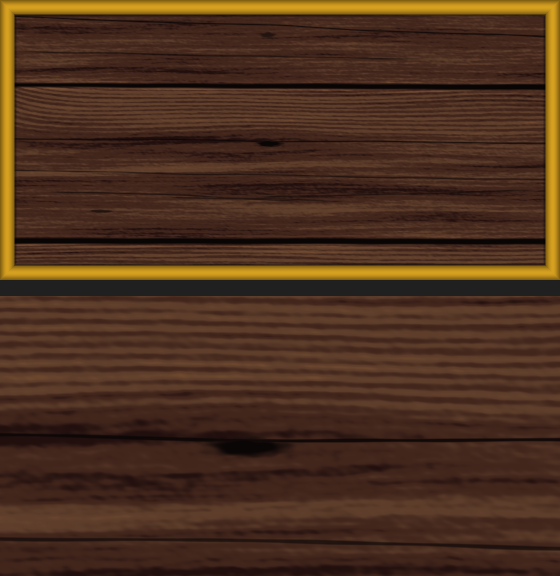
Top, the full canvas; bottom, a detail of the centre.
Give the GLSL for this texture, as a Shadertoy shader.

```glsl
vec2 hashGradient(vec2 cell) {
    vec2 h = vec2(dot(cell, vec2(127.1, 311.7)), dot(cell, vec2(269.5, 183.3)));
    return 2.0 * fract(sin(h) * 43758.5) - 1.0;
}

float gradientNoise(vec2 p) {
    vec2 i = floor(p), f = fract(p);
    vec2 u = f * f * f * (f * (f * 6.0 - 15.0) + 10.0);
    vec2 e = vec2(0.0, 1.0);
    return mix(
        mix(dot(hashGradient(i), f), dot(hashGradient(i + e.yx), f - e.yx), u.x),
        mix(dot(hashGradient(i + e.xy), f - e.xy), dot(hashGradient(i + e.yy), f - e.yy), u.x),
        u.y);
}

// Soft bump around a centre line
float band(float y, float centre, float width) {
    float d = (y - centre) / width;
    return exp(-d * d);
}

// Dark ragged ellipse, size gives its half extents
float knot(vec2 p, vec2 centre, vec2 size) {
    float ragged = 0.5 * gradientNoise(p * vec2(45.0, 110.0));
    return 1.0 - smoothstep(0.5, 1.2, length((p - centre) / size) + ragged);
}

vec3 woodColor(vec2 p, float plank) {
    // Grain bends gently, fans out at the left and parts around the knot
    vec2 q = p - vec2(0.96, 0.487);
    float middle = 1.0 - abs(plank - 1.0);
    float y = p.y + 0.022 * gradientNoise(vec2(p.x * 1.4, p.y * 6.0 + plank * 17.0));
    y -= 0.06 * middle * exp(-7.0 * p.x) * smoothstep(0.45, 0.65, p.y);
    y -= 0.4 * q.y * exp(-dot(q * vec2(5.0, 22.0), q * vec2(5.0, 22.0)));

    // Broad bands, narrow streaks and short fibres
    float bands = gradientNoise(vec2(p.x * 0.8 + plank * 9.0, y * 17.0));
    float streaks = gradientNoise(vec2(p.x * 2.2, y * 58.0 + 5.0));
    float fibres = gradientNoise(vec2(p.x * 22.0, y * 150.0));
    float pores = gradientNoise(vec2(p.x * 75.0 + p.y * 60.0, p.y * 120.0));

    // Regular growth rings, strongest in the pale straight grain
    float pale = smoothstep(0.49, 0.56, y) * middle + 1.0 - step(0.5, plank);
    float rings = sin(6.2832 * y / 0.0155 + 1.5 * streaks);

    float tone = 0.58 + 0.75 * bands * (1.0 - 0.5 * pale) + 0.5 * streaks;
    tone += 0.28 * fibres + 0.2 * pores + rings * mix(0.08, 0.25, pale) + 0.13 * pale;
    tone += 0.4 * band(y, 0.385 + 0.027 * p.x, 0.011);
    tone -= 0.3 * band(y, 0.355 + 0.03 * p.x, 0.013);
    tone -= 0.18 * band(y, 0.3, 0.07);
    tone -= 0.22 * band(y, 0.89, 0.035);

    vec3 color = mix(vec3(0.13, 0.06, 0.055), vec3(0.26, 0.15, 0.11), smoothstep(0.0, 0.45, tone));
    color = mix(color, vec3(0.37, 0.245, 0.17), smoothstep(0.45, 0.95, tone));
    return mix(color, vec3(0.47, 0.31, 0.19), smoothstep(0.95, 1.5, tone));
}

// Cracks: start x, end x, height at start, height at end
const vec4 CRACKS[7] = vec4[7](
    vec4(0.05, 1.95, 0.507, 0.487), vec4(0.05, 1.95, 0.943, 0.868),
    vec4(0.05, 1.60, 0.815, 0.787), vec4(0.10, 1.95, 0.390, 0.355),
    vec4(0.15, 1.25, 0.318, 0.280), vec4(0.60, 1.10, 0.296, 0.284),
    vec4(0.90, 1.95, 0.292, 0.322));

float crackShade(vec2 p, float px) {
    float shade = 0.0;
    for (int i = 0; i < 7; i++) {
        vec4 c = CRACKS[i];
        float t = (p.x - c.x) / (c.y - c.x);
        float wobble = 0.009 * gradientNoise(vec2(p.x * 3.5, float(i) * 7.3 + 0.4));
        float width = 0.002 + 0.0016 * gradientNoise(vec2(p.x * 9.0, float(i) * 3.7));
        float d = abs(p.y - mix(c.z, c.w, t) - wobble) - width;
        float ends = smoothstep(0.0, 0.08, t) * smoothstep(1.0, 0.85, t);
        ends = max(ends, step(1.8, c.y - c.x));
        shade = max(shade, ends * (1.0 - smoothstep(-px, px, d)) * (i < 2 ? 0.9 : 0.65));
    }
    return shade;
}

void mainImage(out vec4 fragColor, in vec2 fragCoord) {
    float px = 1.0 / iResolution.y;
    vec2 p = fragCoord * px;
    vec2 size = iResolution.xy * px;

    // Two gaps split the wood into three planks
    float ripple = 0.003 * gradientNoise(vec2(p.x * 5.0, 2.5));
    float upperGap = p.y - 0.696 + 0.004 * p.x + ripple;
    float lowerGap = p.y - 0.139 + 0.001 * p.x + ripple;
    float plank = step(0.0, upperGap) + step(0.0, lowerGap);
    vec3 color = woodColor(p, plank);

    // Cracks and knots
    float dark = crackShade(p, px);
    dark = max(dark, knot(p, vec2(0.96, 0.487), vec2(0.055, 0.012)));
    dark = max(dark, 0.6 * knot(p, vec2(0.955, 0.874), vec2(0.028, 0.012)));
    dark = max(dark, 0.6 * knot(p, vec2(0.36, 0.246), vec2(0.045, 0.006)));
    color = mix(color, vec3(0.045, 0.025, 0.025), dark);

    // Gaps with worn lips
    float gap = min(abs(upperGap) - 0.005 - 0.002 * p.x, abs(lowerGap) - 0.009);
    color *= 1.0 + 0.18 * band(gap, 0.008, 0.005);
    color = mix(vec3(0.035, 0.02, 0.02), color, smoothstep(-px, 0.003 + px, gap));

    // Rounded gold frame with mitred corners and a thin inner shadow
    vec2 toEdge = min(p, size - p);
    float edge = min(toEdge.x, toEdge.y);
    color *= mix(0.55, 1.0, smoothstep(0.052, 0.064, edge));
    float bulge = pow(sin(3.1416 * clamp(edge / 0.052, 0.0, 1.0)), 1.2);
    vec3 gold = mix(vec3(0.49, 0.36, 0.07), vec3(0.84, 0.63, 0.125), bulge);
    color = mix(gold, color, smoothstep(-px, px, edge - 0.052));

    fragColor = vec4(color, 1.0);
}
```
